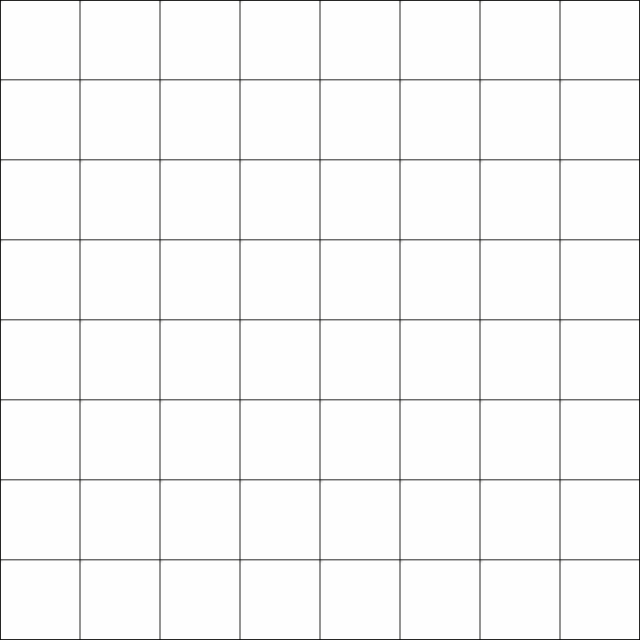
This pattern is drawn by a WebGL 1 fragment shader. Its source:

```glsl
precision highp float;
// Eight by eight grid of hairlines on white paper, with faint ink smudges.
// Each line is an exact box overlap with the pixel, so it keeps its weight
// at any size; the outermost lines are pulled inside the canvas.

uniform vec2 u_resolution;

float hash(vec2 p) {
  return fract(sin(dot(p, vec2(127.1, 311.7))) * 43758.5453);
}

// Share of a pixel covered by a line of the given width, per axis
vec2 lineCoverage(vec2 offset, float width, vec2 pixel) {
  vec2 high = min(offset + 0.5 * pixel, vec2(0.5 * width));
  vec2 low = max(offset - 0.5 * pixel, vec2(-0.5 * width));
  return clamp((high - low) / pixel, 0.0, 1.0);
}

void main() {
  vec2 grid = 8.0 * gl_FragCoord.xy / u_resolution;
  vec2 pixel = 8.0 / u_resolution;
  vec2 crossing = floor(grid + 0.5);
  vec2 offset = grid - crossing;

  // Hairlines, the horizontal ones a touch high, the border kept whole
  float width = 0.0107;
  vec2 center = clamp(crossing + vec2(0.0, 0.0019), 0.5 * width, 8.0 - 0.5 * width);
  vec2 lines = lineCoverage(grid - center, width, pixel);
  float ink = 1.0 - (1.0 - lines.x) * (1.0 - lines.y);

  // Small soft smudge of varying strength below and right of each crossing
  vec2 spread = (offset - vec2(0.011, -0.013)) / vec2(0.023, 0.02);
  float smudge = exp(-dot(spread, spread)) * mix(0.07, 0.15, hash(crossing));

  // Barely visible mottling of the paper near the crossings
  float speck = hash(floor(grid * 64.0)) * exp(-16.0 * length(offset));

  vec3 paper = vec3(0.998) - 0.006 * speck;
  vec3 color = mix(paper * (1.0 - smudge), vec3(0.01, 0.01, 0.008), ink);
  gl_FragColor = vec4(color, 1.0);
}
```
